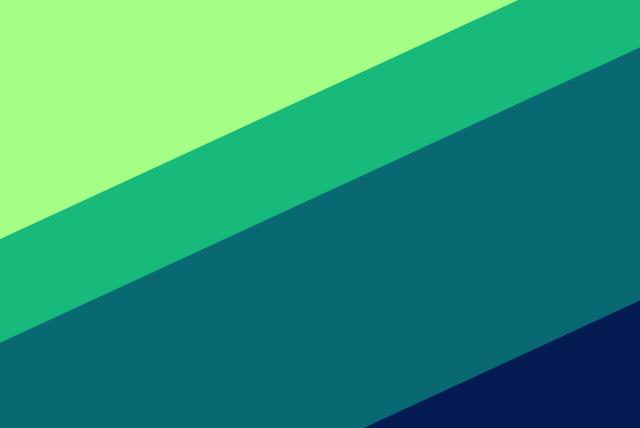
Write a Shadertoy shader that draws this background.

```glsl
#define SLOPE 0.69
#define LIME_EDGE 0.4414
#define GREEN_EDGE 0.1992
#define TEAL_EDGE -0.3920
#define LIME vec3(0.65, 1.00, 0.52)
#define GREEN vec3(0.09, 0.73, 0.48)
#define TEAL vec3(0.03, 0.41, 0.45)
#define NAVY vec3(0.02, 0.11, 0.32)

// Coverage of the half plane above a slanted edge
float above(float height, float edge, float pixel) {
    return smoothstep(-0.75 * pixel, 0.75 * pixel, height - edge);
}

void mainImage(out vec4 fragColor, in vec2 fragCoord) {
    vec2 uv = fragCoord / iResolution.xy;

    // Height measured along the shared slant, and its change over one pixel
    float height = uv.y - SLOPE * uv.x;
    float pixel = length(vec2(SLOPE, 1.0) / iResolution.xy);

    // Bands from the bottom right to the top left
    vec3 color = NAVY;
    color = mix(color, TEAL, above(height, TEAL_EDGE, pixel));
    color = mix(color, GREEN, above(height, GREEN_EDGE, pixel));
    color = mix(color, LIME, above(height, LIME_EDGE, pixel));

    fragColor = vec4(color, 1.0);
}
```
